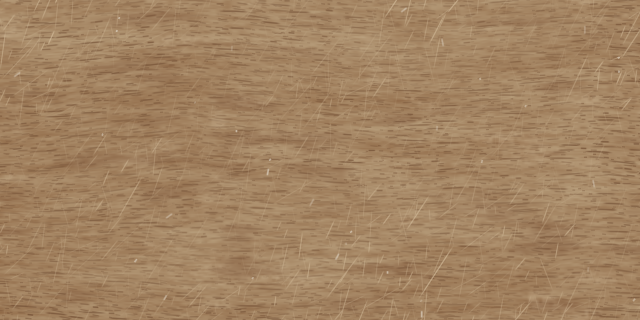
This texture is drawn by a Shadertoy shader. Its source:

```glsl
// Worn brown wood board: horizontal grain, short dark pores, pale slanted scratches.

const vec3 DARK_WOOD  = vec3(0.57, 0.42, 0.285);
const vec3 LIGHT_WOOD = vec3(0.69, 0.58, 0.445);
const vec3 PORE       = vec3(0.42, 0.28, 0.18);
const vec3 SCRATCH    = vec3(0.82, 0.73, 0.60);
const vec3 CHIP       = vec3(0.87, 0.83, 0.77);

float hash(vec2 p) {
    return fract(sin(dot(p, vec2(127.1, 311.7))) * 43758.5453);
}

float noise(vec2 p) {
    vec2 i = floor(p), f = fract(p);
    f = f * f * (3.0 - 2.0 * f);
    float low  = mix(hash(i), hash(i + vec2(1, 0)), f.x);
    float high = mix(hash(i + vec2(0, 1)), hash(i + vec2(1, 1)), f.x);
    return mix(low, high, f.y);
}

float fbm(vec2 p) {
    float sum = 0.0, amp = 0.5;
    for (int i = 0; i < 4; i++) {
        sum += amp * noise(p);
        p = p * 2.03 + 17.3;
        amp *= 0.5;
    }
    return sum / 0.9375;
}

// Soft stroke through the origin, fading towards both ends
float stroke(vec2 p, float tilt, float halfLen, float width, float px) {
    vec2 dir = vec2(cos(tilt), sin(tilt));
    float along = dot(p, dir) / halfLen;
    float across = abs(dot(p, vec2(-dir.y, dir.x)));
    float body = 1.0 - smoothstep(0.0, width + px, across);
    return body * (1.0 - smoothstep(0.5, 1.0, abs(along)));
}

// Scattered strokes near one angle, one candidate per jittered cell
float strokes(vec2 p, float angle, float spread, vec2 cell,
              float width, float density, float seed, float px) {
    vec2 dir = vec2(cos(angle), sin(angle));
    vec2 q = vec2(dot(p, dir), dot(p, vec2(-dir.y, dir.x)));
    vec2 home = floor(q / cell);
    float cover = 0.0;
    for (int y = -1; y <= 1; y++)
    for (int x = -1; x <= 1; x++) {
        vec2 id = home + vec2(x, y);
        vec2 key = id + seed;
        vec2 jitter = vec2(hash(key + 3.1), hash(key + 7.7));
        float size = hash(key + 13.9);
        float tilt = spread * (hash(key + 19.3) - 0.5);
        float halfLen = cell.x * mix(0.15, 0.7, size * size);
        float present = step(hash(key + 29.5), density);
        float strength = mix(0.3, 1.0, hash(key + 37.1));
        float mark = stroke(q - (id + jitter) * cell, tilt, halfLen, width, px);
        cover = max(cover, present * strength * mark);
    }
    return cover;
}

// Lightness of the wood without pores and scratches
float woodTone(vec2 p) {
    float bands   = fbm(p * vec2(1.3, 7.0) + 4.0) - 0.5;
    float clouds  = fbm(p * vec2(5.0, 13.0) + 31.0) - 0.5;
    float streaks = noise(p * vec2(7.0, 85.0)) - 0.5;
    float fibres  = noise(p * vec2(45.0, 210.0)) - 0.5;
    return 0.67 + 0.7 * bands + 0.5 * clouds + 0.38 * streaks + 0.42 * fibres;
}

void mainImage(out vec4 fragColor, in vec2 fragCoord) {
    vec2 p = fragCoord / iResolution.y;
    float px = 1.0 / iResolution.y;

    // Gently wavy grain
    vec2 grain = p;
    grain.y += 0.05 * (noise(p * vec2(1.6, 2.2) + 9.0) - 0.5);
    grain.y += 0.008 * (noise(p * vec2(7.0, 9.0)) - 0.5);
    vec3 color = mix(DARK_WOOD, LIGHT_WOOD, woodTone(grain));

    // Reddish stains
    float stain = smoothstep(0.58, 0.8, fbm(grain * vec2(4.0, 18.0) + 57.0));
    color *= mix(vec3(1.0), vec3(0.92, 0.88, 0.86), stain);

    // Pores, long and short
    float pores = strokes(grain, 0.0, 0.12, vec2(0.075, 0.014), 0.0015, 0.75, 11.0, px);
    pores = max(pores, 0.7 * strokes(grain, -0.04, 0.2, vec2(0.035, 0.010), 0.001, 0.6, 83.0, px));
    float poreZone = mix(0.35, 0.75, noise(p * vec2(2.5, 6.0) + 21.0));
    color = mix(color, PORE, pores * poreZone);

    // Scratches, denser in worn zones
    float worn = smoothstep(0.25, 0.7, noise(p * vec2(3.0, 4.0) + 40.0));
    float marks = strokes(p, 1.02, 0.35, vec2(0.17, 0.055), 0.0008, 0.6, 131.0, px);
    marks = max(marks, 0.75 * strokes(p, 1.3, 0.4, vec2(0.12, 0.035), 0.0005, 0.55, 197.0, px));
    marks = max(marks, 0.5 * strokes(p, 0.65, 0.5, vec2(0.14, 0.04), 0.0004, 0.5, 251.0, px));
    marks = max(marks, 0.4 * strokes(p, 1.75, 0.5, vec2(0.11, 0.04), 0.0004, 0.5, 307.0, px));
    color = mix(color, SCRATCH, marks * mix(0.22, 0.72, worn));

    // Rubbed pale patches and a few bright chips
    float rubbed = smoothstep(0.62, 0.8, fbm(p * vec2(6.0, 16.0) + 73.0));
    color = mix(color, SCRATCH, 0.35 * rubbed * noise(p * 90.0));
    float chips = strokes(p, 1.2, 1.5, vec2(0.03, 0.03), 0.002, 0.012, 401.0, px);
    color = mix(color, CHIP, 0.8 * chips);

    fragColor = vec4(color, 1.0);
}
```
